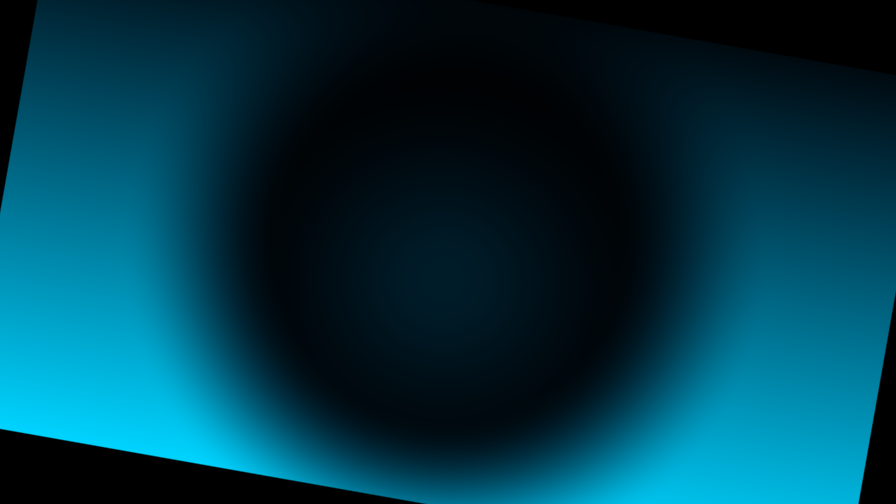
Give the GLSL for this background, as a Shadertoy shader.

```glsl
// Tilted cyan gradient panel on black, with a soft dark disc and a faint glow at its heart.

const float TILT = radians(10.0);

// Signed distance to a box centred on the origin
float boxDistance(vec2 p, vec2 halfSize) {
    vec2 q = abs(p) - halfSize;
    return length(max(q, 0.0)) + min(max(q.x, q.y), 0.0);
}

// Cyan whose green fades slightly faster than its blue
vec3 cyanTone(float level) {
    return vec3(0.0, 0.83 * pow(level, 1.1), level);
}

void mainImage(out vec4 fragColor, in vec2 fragCoord) {
    // Centred coordinates, canvas height = 1
    vec2 halfSize = 0.5 * iResolution.xy / iResolution.y;
    vec2 p = fragCoord / iResolution.y - halfSize;

    // Panel frame, turned clockwise
    float c = cos(TILT), s = sin(TILT);
    vec2 panel = vec2(c * p.x - s * p.y, s * p.x + c * p.y);

    // Light grows toward the lower edge of the panel
    float light = mix(0.06, 1.0, clamp(0.5 - panel.y, 0.0, 1.0));

    // Dark disc with a wide soft rim, and the glow inside it
    float radius = length(p);
    float rim = smoothstep(0.33, 0.65, radius);
    float glow = 0.23 * (1.0 - smoothstep(0.0, 0.38, radius));
    float level = light * (mix(0.06, 1.0, rim) + glow);

    // Smooth panel edge
    float pixel = 1.0 / iResolution.y;
    float inside = 1.0 - smoothstep(-pixel, pixel, boxDistance(panel, halfSize));

    fragColor = vec4(cyanTone(clamp(level, 0.0, 1.0)) * inside, 1.0);
}
```
